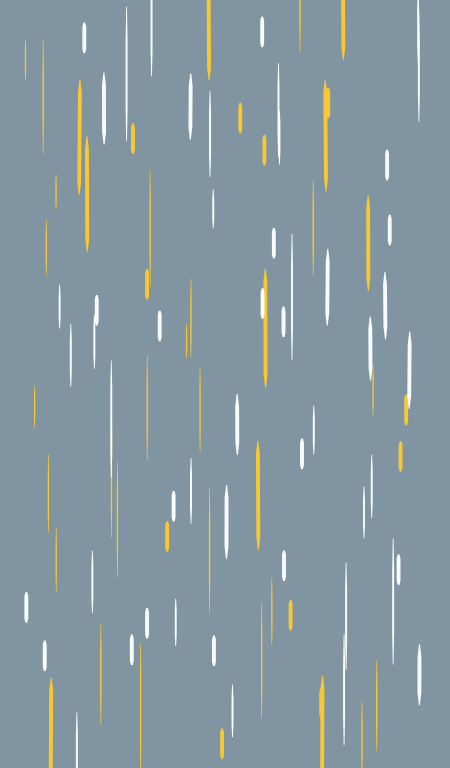
This pattern is drawn by a WebGL 2 fragment shader. Its source:

```glsl
#version 300 es
precision highp float;

// Lengths are fractions of the canvas width
#define COLUMNS 8
#define ROWS 12
#define PILL_SHARE 0.23
#define BOLD_SHARE 0.18
#define WIDE_HALF 0.0043
#define PILL_HALF_LENGTH 0.034
#define SIDE_MARGIN 0.055
#define MAX_TILT 0.009

uniform vec2 u_resolution;
out vec4 fragColor;

const vec3 SLATE = vec3(0.500, 0.582, 0.632);
const vec3 WHITE = vec3(0.975, 0.985, 0.980);
const vec3 YELLOW = vec3(0.975, 0.785, 0.190);

vec4 hash4(float n) {
    vec4 p = fract(vec4(n) * vec4(0.1031, 0.1030, 0.0973, 0.1099));
    p += dot(p, p.wzxy + 33.33);
    return fract((p.xxyz + p.yzzw) * p.zywx);
}

// Coverage of a vertical stroke whose ends narrow to a fraction of its width
float strokeCoverage(vec2 p, vec2 halfSize, float taper, float tip, float pixel) {
    float toEnd = halfSize.y - abs(p.y);
    float halfWidth = halfSize.x * mix(tip, 1.0, clamp(toEnd / taper, 0.0, 1.0));
    float overlap = min(p.x + halfWidth, 0.5 * pixel) - max(p.x - halfWidth, -0.5 * pixel);
    return clamp(overlap / pixel, 0.0, 1.0) * clamp(toEnd / pixel + 0.5, 0.0, 1.0);
}

void main() {
    float pixel = 1.0 / u_resolution.x;
    vec2 p = gl_FragCoord.xy * pixel;
    float height = u_resolution.y * pixel;
    vec3 color = SLATE;

    for (int i = 0; i < COLUMNS * ROWS; i++) {
        float id = float(i);
        vec4 place = hash4(id + 17.0);
        vec4 look = hash4(id + 231.0);

        // One stroke scattered inside each grid cell
        vec2 cell = vec2(i % COLUMNS, i / COLUMNS);
        vec2 center = (cell + place.xy) / vec2(COLUMNS, ROWS);
        center.x = mix(SIDE_MARGIN, 1.0 - SIDE_MARGIN, center.x);
        center.y *= height;

        bool isYellow = look.x < 0.5;
        float kind = fract(id * 0.618 + 0.3 * look.y);
        vec2 halfSize;
        float taper, tip, tilt = 0.0;

        if (kind < PILL_SHARE) {
            // Short pill with blunt ends
            halfSize = vec2(WIDE_HALF, PILL_HALF_LENGTH);
            taper = 0.009;
            tip = 0.45;
        } else if (kind < PILL_SHARE + BOLD_SHARE) {
            // Bold bar with pointed ends
            float halfLength = isYellow ? mix(0.100, 0.136, look.z) : mix(0.064, 0.090, look.z);
            halfSize = vec2(WIDE_HALF, halfLength);
            taper = 0.028;
            tip = 0.25;
            tilt = (place.z - 0.5) * 2.0 * MAX_TILT;
        } else {
            // Fine streak, slimmer when yellow
            float halfLength = mix(0.038, 0.150, look.z);
            halfSize = vec2(isYellow ? 0.0015 : 0.0022, halfLength);
            taper = 0.5 * halfLength;
            tip = 0.4;
        }

        vec2 offset = p - center;
        offset.x -= tilt * offset.y;
        float coverage = strokeCoverage(offset, halfSize, taper, tip, pixel);
        color = mix(color, isYellow ? YELLOW : WHITE, coverage);
    }

    fragColor = vec4(color, 1.0);
}
```
